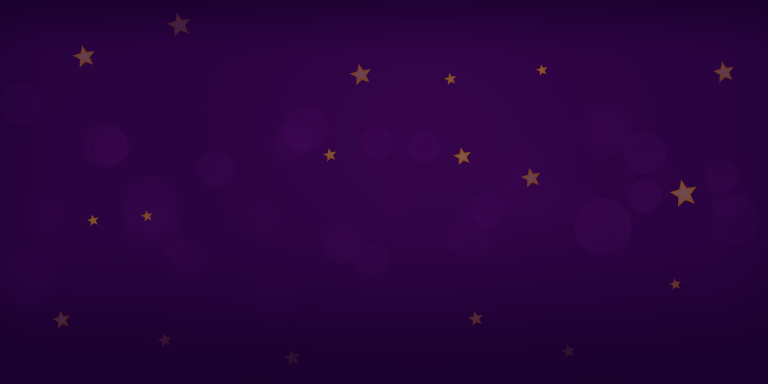
This background is drawn by a Shadertoy shader. Its source:

```glsl
const vec3 DARK_PURPLE = vec3(0.105, 0.003, 0.175);
const vec3 MID_PURPLE = vec3(0.163, 0.010, 0.247);
const vec3 GLOW_TINT = vec3(0.038, 0.006, 0.040);
const vec3 BOKEH_TINT = vec3(0.075, 0.018, 0.080);
const vec3 STAR_FILL = vec3(0.49, 0.35, 0.36);
const vec3 STAR_GOLD = vec3(0.54, 0.32, 0.11);
const vec2 GLOW_CENTER = vec2(0.56, 0.62);   // fraction of the canvas
const int BOKEH_COUNT = 34;
const float BOKEH_BAND = 0.48;
const float BOKEH_SPREAD = 0.30;
const ivec2 STAR_GRID = ivec2(6, 3);
const float STAR_JITTER = 0.72;
const float STAR_TILT = 0.2;
const float STAR_INNER = 0.46;
const float STAR_RIM = 0.0045;

vec2 hash2(float n) {
    return fract(sin(vec2(n * 127.1 + 3.7, n * 311.7 + 8.3)) * 43758.5);
}

// Signed distance to a five-pointed star
float starDistance(vec2 p, float radius) {
    const vec2 k = vec2(0.80902, -0.58779);
    p.x = abs(p.x);
    p -= 2.0 * max(dot(k, p), 0.0) * k;
    p -= 2.0 * max(dot(vec2(-k.x, k.y), p), 0.0) * vec2(-k.x, k.y);
    p.x = abs(p.x);
    p.y -= radius;
    vec2 edge = STAR_INNER * vec2(-k.y, k.x) - vec2(0.0, 1.0);
    float t = clamp(dot(p, edge) / dot(edge, edge), 0.0, radius);
    return length(p - edge * t) * sign(p.y * edge.x - p.x * edge.y);
}

// Layered sines give a slow, cloudy variation
float softClouds(vec2 p) {
    float sum = 0.0;
    float amp = 0.5;
    for (int i = 0; i < 3; i++) {
        sum += amp * sin(p.x * 3.1 + 1.7 * sin(p.y * 2.3 + float(i))) * sin(p.y * 4.3 + p.x);
        p = mat2(0.8, 0.6, -0.6, 0.8) * p * 1.7 + 2.1;
        amp *= 0.5;
    }
    return sum;
}

vec3 backdrop(vec2 p, float aspect) {
    float sides = smoothstep(-0.08, 0.16, min(p.x, aspect - p.x));
    float rows = smoothstep(-0.02, 0.42, p.y) * smoothstep(1.04, 0.84, p.y);
    vec2 d = (p - GLOW_CENTER * vec2(aspect, 1.0)) / vec2(0.55, 0.42);
    float glow = exp(-dot(d, d));
    float light = rows * mix(0.55, 1.0, sides);
    vec3 color = mix(DARK_PURPLE, MID_PURPLE, light);
    return color + GLOW_TINT * (glow + 0.14 * light * softClouds(p));
}

vec3 bokeh(vec2 p, float aspect, float px) {
    float light = 0.0;
    for (int i = 0; i < BOKEH_COUNT; i++) {
        vec2 a = hash2(float(i) + 1.0);
        vec2 b = hash2(float(i) + 61.0);
        vec2 center = vec2(a.x * aspect, BOKEH_BAND + BOKEH_SPREAD * (a.y + b.x - 1.0));
        float radius = mix(0.042, 0.080, b.y * b.y);
        float blur = px + 0.025 * fract(a.y * 7.0) * fract(a.y * 7.0);
        float d = length(p - center) - radius;
        float disc = smoothstep(blur, -blur, d);
        float rim = 0.8 + 0.2 * smoothstep(-0.03, 0.0, d);
        float strength = mix(0.06, 0.36, fract(b.x * 13.0));
        light += disc * rim * strength;
    }
    return BOKEH_TINT * light;
}

// One star per jittered cell, fading towards the top and bottom
vec3 addStars(vec3 color, vec2 p, float aspect, float px) {
    float c = cos(STAR_TILT);
    float s = sin(STAR_TILT);
    vec2 cellSize = vec2(aspect, 1.0) / vec2(STAR_GRID);
    for (int i = 0; i < STAR_GRID.x * STAR_GRID.y; i++) {
        vec2 cell = vec2(i % STAR_GRID.x, i / STAR_GRID.x);
        vec2 a = hash2(float(i) + 113.0);
        vec2 b = hash2(float(i) + 171.0);
        vec2 center = (cell + 0.5 + STAR_JITTER * (a - 0.5)) * cellSize;
        float radius = mix(0.015, 0.038, b.x * b.x);
        float fade = smoothstep(-0.05, 0.38, center.y) * smoothstep(1.04, 0.82, center.y);
        fade *= mix(0.65, 1.0, b.y);
        vec2 q = mat2(c, -s, s, c) * (p - center);
        float d = starDistance(q, radius);
        float fill = smoothstep(px, -px, d + STAR_RIM);
        fill *= 0.75 + 0.25 * smoothstep(-radius, radius, q.y - q.x);
        vec3 starColor = mix(STAR_GOLD, STAR_FILL, fill);
        color = mix(color, starColor, fade * smoothstep(px, -px, d));
    }
    return color;
}

void mainImage(out vec4 fragColor, in vec2 fragCoord) {
    vec2 p = fragCoord / iResolution.y;
    float aspect = iResolution.x / iResolution.y;
    float px = 0.75 / iResolution.y;
    vec3 color = backdrop(p, aspect) + bokeh(p, aspect, px);
    fragColor = vec4(addStars(color, p, aspect, px), 1.0);
}
```
